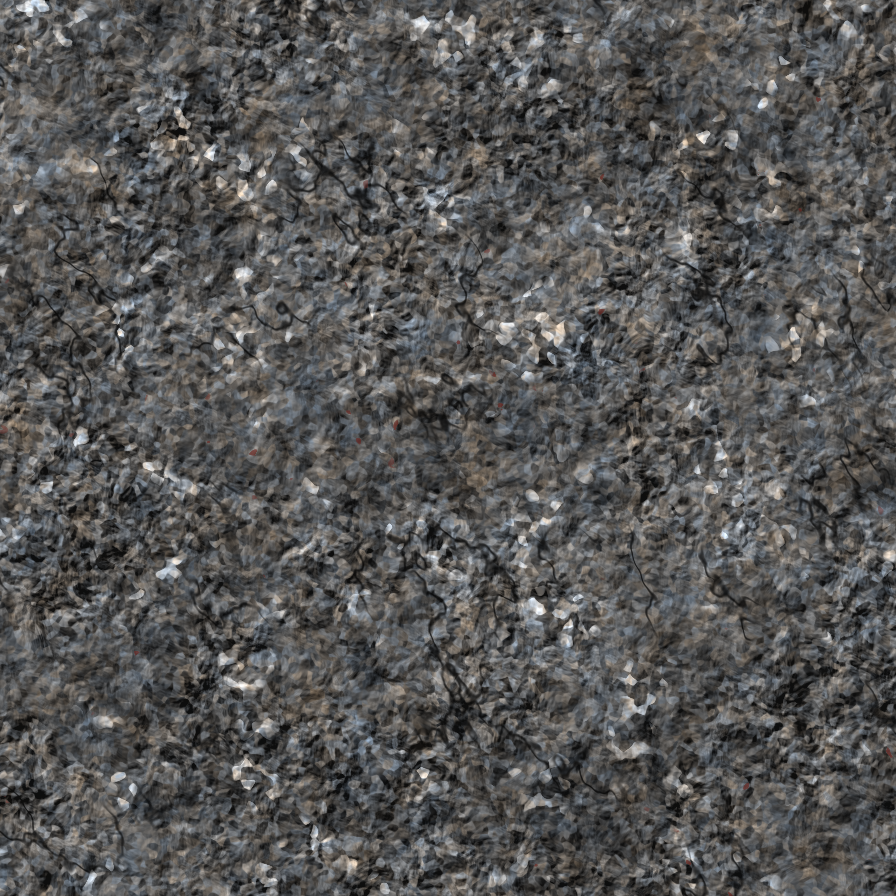
A WebGL 2 fragment shader for this texture:

```glsl
#version 300 es
precision highp float;

uniform vec2 u_resolution;
out vec4 fragColor;

#define BASE_TONE 0.335
#define RELIEF_FREQ 12.0
#define RELIEF_DEPTH 0.75
#define LIGHT_STEP vec2(-0.0017, 0.0025)
#define GRAIN_FREQ 140.0
#define GRAIN_CONTRAST 0.30
#define FLECK_FREQ 95.0
#define FLECK_GAIN 0.42
#define CRACK_WIDTH 0.10
#define CRACK_DEPTH 0.68
#define TINT_STRENGTH 0.20

const mat2 OCTAVE_TURN = mat2(0.8, 0.6, -0.6, 0.8);

vec2 hash2(vec2 p) {
    vec2 q = vec2(dot(p, vec2(127.1, 311.7)), dot(p, vec2(269.5, 183.3)));
    return fract(sin(q) * 43758.5453);
}

float cornerSlope(vec2 cell, vec2 corner, vec2 f) {
    return dot(hash2(cell + corner) * 2.0 - 1.0, f - corner);
}

// Gradient noise, roughly -1 to 1
float noise(vec2 p) {
    vec2 i = floor(p), f = fract(p);
    vec2 u = f * f * f * (f * (f * 6.0 - 15.0) + 10.0);
    float low = mix(cornerSlope(i, vec2(0, 0), f), cornerSlope(i, vec2(1, 0), f), u.x);
    float high = mix(cornerSlope(i, vec2(0, 1), f), cornerSlope(i, vec2(1, 1), f), u.x);
    return 2.0 * mix(low, high, u.y);
}

// Layered noise, scaled to keep the same spread as one layer
float fbm(vec2 p) {
    float sum = 0.0, power = 0.0, amp = 1.0;
    for (int i = 0; i < 4; i++) {
        sum += amp * noise(p);
        power += amp * amp;
        amp *= 0.6;
        p = OCTAVE_TURN * p * 2.1 + 17.3;
    }
    return sum / sqrt(power);
}

// Lumps separated by sharp creases
float rockHeight(vec2 p) {
    p += 0.010 * vec2(noise(p * 21.0), noise(p * 21.0 + 41.7));
    float sum = 0.0, amp = 1.0;
    p *= RELIEF_FREQ;
    for (int i = 0; i < 5; i++) {
        sum += amp * abs(noise(p) + 0.08);
        amp *= 0.56;
        p = OCTAVE_TURN * p * 2.1 + 9.1;
    }
    return sum;
}

// Softly bordered crystals: x is brightness, y is a second random value
vec2 crystals(vec2 p) {
    vec2 i = floor(p), f = fract(p), sum = vec2(0.0);
    float total = 0.0;
    for (int y = -1; y <= 1; y++) {
        for (int x = -1; x <= 1; x++) {
            vec2 cell = vec2(x, y);
            float dist = length(cell + hash2(i + cell) - f);
            float weight = exp(-13.0 * dist);
            sum += weight * hash2(i + cell + 57.0);
            total += weight;
        }
    }
    return sum / total;
}

// Jagged broken fissures, longer along the falling diagonal
float cracks(vec2 p) {
    vec2 q = vec2(dot(p, vec2(0.6, -0.8)) * 6.0, dot(p, vec2(0.8, 0.6)) * 11.0);
    float line = 1.0 - smoothstep(0.0, CRACK_WIDTH, abs(fbm(q + 3.7)));
    return line * smoothstep(0.0, 0.45, noise(p * 7.0 + 23.0));
}

void main() {
    vec2 p = gl_FragCoord.xy / u_resolution.y;
    vec2 warped = p + 0.004 * vec2(noise(p * 60.0), noise(p * 60.0 + 31.0));

    // Broad patches and rough areas
    float patches = fbm(p * 4.0 + 5.0);
    float rough = smoothstep(-0.5, 0.5, fbm(p * 5.0 + 71.0));
    float blotch = fbm(p * 30.0 + 13.0);

    // Slope lit from the upper left
    float slope = rockHeight(p - LIGHT_STEP * 0.5) - rockHeight(p + LIGHT_STEP * 0.5);

    // Mineral grain
    vec2 grain = crystals(warped * GRAIN_FREQ);
    vec2 chips = crystals(OCTAVE_TURN * warped * FLECK_FREQ);
    float detail = RELIEF_DEPTH * slope + GRAIN_CONTRAST * (grain.x - 0.5);
    float tone = BASE_TONE + 0.09 * patches + 0.09 * blotch;
    tone += detail * mix(0.7, 1.25, rough);

    // Dark pits and fissures
    tone -= 0.12 * smoothstep(0.25, 0.85, fbm(p * 24.0 + 47.0));
    tone *= 1.0 - CRACK_DEPTH * cracks(p);

    // Pale flecks in clusters
    float cluster = smoothstep(-0.05, 0.65, fbm(p * 9.0 + 83.0));
    float fleck = smoothstep(0.60, 0.92, chips.x) * cluster;
    tone = max(tone, 0.05) + FLECK_GAIN * fleck;

    // Warm and cool tints, with rare rust specks
    float warmth = 0.6 * (grain.y - 0.5) + 0.35 * fbm(p * 16.0 + 29.0) + 0.03;
    vec3 color = tone * (1.0 + TINT_STRENGTH * warmth * vec3(1.0, 0.0, -1.1));
    float rust = smoothstep(0.985, 0.997, chips.y) * smoothstep(0.55, 0.7, grain.x);
    color = mix(color, vec3(0.40, 0.14, 0.12), 0.7 * rust);
    fragColor = vec4(clamp(color, 0.0, 1.0), 1.0);
}
```
